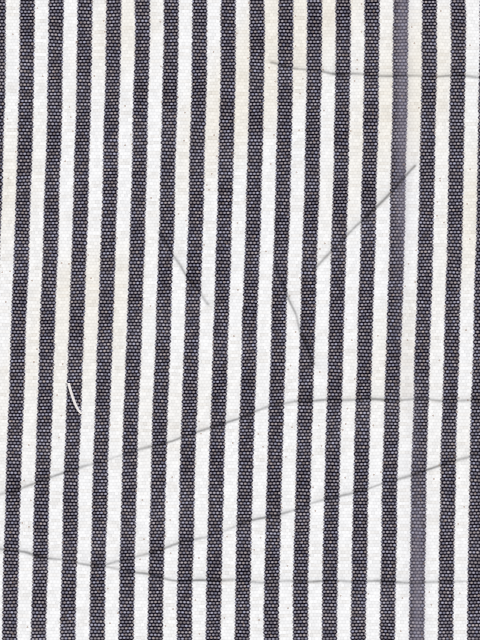
A Shadertoy shader for this texture:

```glsl
float hash(vec2 p) {
    return fract(sin(dot(p, vec2(127.1, 311.7))) * 4375.85);
}

// Cellular noise: distance to the nearest scattered point, and its random id
vec2 cellular(vec2 p) {
    vec2 cell = floor(p), nearest = vec2(9.0, 0.0);
    for (int j = -1; j <= 1; j++)
    for (int i = -1; i <= 1; i++) {
        vec2 c = cell + vec2(i, j);
        float d = distance(p, c + vec2(hash(c), hash(c + 31.7)));
        if (d < nearest.x) nearest = vec2(d, hash(c + 73.1));
    }
    return nearest;
}

float waves(vec2 p) {
    return (sin(p.x + 1.7 * sin(p.y)) + sin(1.9 * p.y + 1.3 * sin(1.6 * p.x)) + sin(2.7 * (p.x - p.y))) / 3.0;
}

// x: signed height above the segment, y: distance to it
vec2 foldDistance(vec2 p, vec2 a, vec2 b) {
    vec2 ab = b - a, ap = p - a;
    float t = clamp(dot(ap, ab) / dot(ab, ab), 0.0, 1.0);
    return vec2((ab.x * ap.y - ab.y * ap.x) / length(ab), length(ap - ab * t));
}

void mainImage(out vec4 fragColor, in vec2 fragCoord) {
    vec2 p = fragCoord / iResolution.xy * vec2(0.75, 1.0);
    float pixel = 1.0 / iResolution.y;

    // Leaning stripes, slightly wider apart toward the bottom
    float pitch = mix(0.0454, 0.04486, p.y);
    float lean = mix(0.0145, 0.0435, smoothstep(-0.12, 1.08, p.y));
    float across = (p.x - lean + 0.0007 * waves(p * 14.0)) / pitch;

    // Staggered weave of rounded threads
    vec2 thread = vec2(across * 8.0, p.y * 194.0 + 0.35 * waves(p * 19.0));
    float row = floor(thread.y);
    thread.x += 0.5 * mod(row, 2.0);
    vec2 knot = fract(thread) - 0.5;
    float weave = smoothstep(0.62, 0.08, length(knot * vec2(0.85, 1.0)));
    float tone = hash(floor(thread));

    // Stripe mask with a scalloped edge
    float edge = abs(fract(across + 0.5) - 0.5) - 0.258 + 0.022 * (hash(vec2(row, floor(across))) - 0.5);
    edge += 0.018 * cos(6.2832 * thread.y);
    float soft = 0.8 * pixel / pitch + 0.012;
    float stripe = 1.0 - smoothstep(-soft, soft, edge);

    // Pale cotton with warm patches and uneven threads
    float warmth = smoothstep(-0.3, 0.7, waves(p * vec2(9.0, 6.0) + 2.0)) * smoothstep(0.1, 0.7, p.y);
    vec3 pale = mix(vec3(0.965, 0.965, 0.97), vec3(0.95, 0.935, 0.905), warmth);
    pale += 0.05 * (weave - 0.55) + 0.05 * (tone - 0.55);
    pale -= 0.03 * smoothstep(0.6, 1.0, hash(vec2(row, floor(across * 3.0)))) * vec3(0.8, 1.0, 1.3);

    // Dark yarn with blue and brown glints
    vec3 glint = mix(vec3(0.62, 0.62, 0.70), vec3(0.64, 0.60, 0.60), hash(floor(thread) + 5.0));
    vec3 dark = mix(vec3(0.085, 0.075, 0.11), glint, weave * (0.75 + 0.4 * tone));
    dark += 0.035 * waves(p * vec2(11.0, 23.0));
    vec3 col = mix(pale, dark, stripe);

    // Upright worn band
    float bandX = 0.629 + 0.024 * smoothstep(0.55, 0.2, p.y);
    float band = exp(-pow((p.x - bandX) / 0.013, 2.0));
    band *= 0.35 + 0.65 * smoothstep(0.12, 0.3, abs(p.y - 0.42));
    col = mix(col, vec3(0.57, 0.55, 0.61), band * mix(0.22, 0.55, stripe));

    // Creases: thin shadow with a lit lower side
    vec4 folds[11] = vec4[11](
        vec4(0.423, 0.902, 0.52, 0.885), vec4(0.52, 0.885, 0.75, 0.88),
        vec4(0.0, 0.229, 0.3, 0.323), vec4(0.3, 0.323, 0.46, 0.375), vec4(0.46, 0.375, 0.75, 0.375),
        vec4(0.16, 0.115, 0.75, 0.29), vec4(0.0, 0.143, 0.286, 0.092), vec4(0.286, 0.092, 0.75, 0.09),
        vec4(0.247, 0.635, 0.325, 0.525), vec4(0.43, 0.59, 0.49, 0.43), vec4(0.495, 0.583, 0.65, 0.74));
    vec2 bent = p + 0.003 * vec2(waves(p.yx * 37.0), waves(p * 31.0));
    float shadow = 0.0, shine = 0.0;
    for (int i = 0; i < 11; i++) {
        vec2 d = foldDistance(bent, folds[i].xy, folds[i].zw);
        float strength = 0.6 + 0.4 * waves(p * 24.0 + float(i) * 3.0);
        shadow = max(shadow, strength * (0.7 * exp(-pow(d.y / 0.0022, 2.0)) + 0.22 * exp(-d.y / 0.008)));
        shine = max(shine, strength * smoothstep(0.0, -0.004, d.x) * exp(-d.y / 0.012));
    }
    col = col * (1.0 - 0.42 * shadow) + 0.06 * shine;

    // Sparse brown flecks
    vec2 fleck = cellular(p * 75.0);
    float speck = smoothstep(0.16, 0.06, fleck.x) * step(0.86, fleck.y);
    col = mix(col, vec3(0.58, 0.48, 0.42), 0.4 * speck);

    // Loose curved fibre
    float along = (p.y - 0.352) / 0.05;
    float fibreX = 0.132 - 0.025 * sqrt(clamp(along, 0.0, 1.0));
    float within = step(0.0, along) * step(along, 1.0);
    float fibre = within * smoothstep(0.0022 + pixel, 0.001, abs(p.x - fibreX));
    float fibreShade = within * smoothstep(0.005, 0.001, abs(p.x - fibreX + 0.002));
    col = mix(col * (1.0 - 0.2 * fibreShade), vec3(0.93, 0.91, 0.90), fibre);

    fragColor = vec4(clamp(col, 0.0, 1.0), 1.0);
}
```
